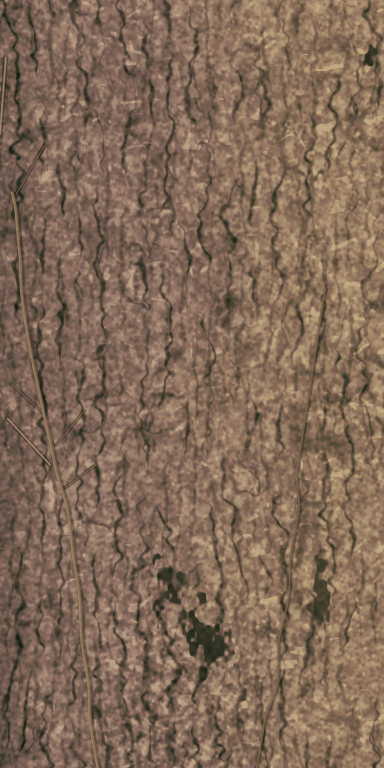
Write a Shadertoy shader that draws this texture.

```glsl
// Weathered tree bark with broken vertical cracks, dark moss and thin dry vines.
#define CRACK_COLUMNS 17.0
#define CRACK_WIDTH 0.0052
#define CRACK_DEPTH 0.23
#define GRAIN_CONTRAST 0.19
#define FLECK_AMOUNT 0.13
#define VINE_WIDTH 0.0048
#define BARK_DARK vec3(0.31, 0.28, 0.22)
#define BARK_MID vec3(0.51, 0.41, 0.35)
#define BARK_LIGHT vec3(0.74, 0.66, 0.53)
#define VINE_COLOR vec3(0.58, 0.48, 0.36)
#define TWIG_COLOR vec3(0.70, 0.60, 0.46)

float hash(vec2 p) {
    return fract(sin(dot(p, vec2(127.1, 311.7))) * 43758.5);
}

float noise(vec2 p) {
    vec2 i = floor(p), f = fract(p);
    f = f * f * (3.0 - 2.0 * f);
    return mix(mix(hash(i), hash(i + vec2(1, 0)), f.x),
               mix(hash(i + vec2(0, 1)), hash(i + vec2(1, 1)), f.x), f.y);
}

// Noise centred on zero
float wave(vec2 p) { return noise(p) - 0.5; }

// Turned lattice, so that the grain shows no rows
vec2 turn(vec2 p) { return vec2(0.8 * p.x - 0.6 * p.y, 0.6 * p.x + 0.8 * p.y); }

// Nearly straight vertical fissures, each broken into lengths
float fissures(vec2 p, float columns, float seed, float blur) {
    float x = p.x * columns + 1.1 * wave(p * vec2(4.0, 3.0) + seed)
            + 0.55 * wave(p * vec2(10.0, 17.0) + seed)
            + 0.38 * wave(p * vec2(30.0, 46.0) + seed);
    float d = abs(fract(x) - 0.5) / columns;
    float strength = smoothstep(0.22, 0.66, noise(vec2(floor(x) * 7.3 + seed, p.y * 8.0)));
    strength *= 0.45 + 1.1 * noise(p * vec2(40.0, 34.0) + seed);
    float w = CRACK_WIDTH * strength;
    return min(strength, 1.0) * (1.0 - smoothstep(w * 0.3, w + blur, d));
}

// Short jagged cross cracks along noise contours
float crossCracks(vec2 p, float blur) {
    vec2 q = p + 0.022 * vec2(wave(p * 42.0), wave(p * 42.0 + 9.0));
    float d = abs(wave(q * vec2(17.0, 12.0) + 4.0)) / 22.0;
    float mask = smoothstep(0.52, 0.75, noise(p * 14.0 + 21.0) + 0.08 * p.x * p.y);
    return mask * (1.0 - smoothstep(0.0005, 0.002 + blur, d));
}

// Ragged moss patch, drawn out downwards
float moss(vec2 p, vec2 center, vec2 radius) {
    float reach = length((p - center) / radius);
    float ragged = 1.7 * wave(p * vec2(40.0, 20.0)) + 1.5 * wave(p * vec2(90.0, 60.0));
    return smoothstep(0.1, 0.7, 0.9 - reach + ragged) * (1.0 - smoothstep(0.9, 1.7, reach));
}

float segment(vec2 p, vec2 a, vec2 b) {
    vec2 pa = p - a, ba = b - a;
    return length(pa - ba * clamp(dot(pa, ba) / dot(ba, ba), 0.0, 1.0));
}

// Rounded stem with a soft shadow
void drawStem(inout vec3 color, float d, float width, vec3 tint, float blur) {
    color *= 1.0 - 0.28 * (1.0 - smoothstep(width, width * 2.2, abs(d - width * 0.5)));
    float body = 1.0 - smoothstep(width - blur, width + blur * 0.5, abs(d));
    color = mix(color, tint * (1.0 - 0.25 * d / width), body * 0.85);
}

void mainImage(out vec4 fragColor, in vec2 fragCoord) {
    vec2 p = fragCoord / iResolution.xy * vec2(1.0, 2.0);
    float blur = 1.0 / iResolution.x;

    // Bark tone, darker at the left edge and warmer to the right
    float right = smoothstep(0.3, 0.85, p.x + 0.25 * wave(p * 4.0));
    float rough = smoothstep(0.5, 0.2, p.y) * smoothstep(0.2, 0.35, p.x) * smoothstep(0.75, 0.55, p.x);
    float tone = 0.54 + 0.04 * right - 0.08 * smoothstep(0.16, 0.0, p.x);
    tone += 0.05 * wave(p * vec2(7.0, 5.0)) + 0.07 * wave(turn(p) * 26.0);
    tone += GRAIN_CONTRAST * (1.0 + 0.4 * rough)
          * (0.9 * wave(turn(p) * 66.0) + wave(turn(turn(p)) * 125.0 + 5.0));

    // Pale flecks
    float fleck = noise(p * vec2(48.0, 55.0) + 2.0 * wave(p * 25.0) + 40.0);
    tone += FLECK_AMOUNT * smoothstep(0.78, 0.92, fleck) * (0.5 + noise(p * 6.0));

    // Cracks and moss
    float crack = fissures(p, CRACK_COLUMNS, 3.7, blur);
    crack = max(crack, 0.55 * fissures(p, CRACK_COLUMNS * 1.55, 18.2, blur));
    crack = max(crack, 0.7 * crossCracks(p, blur));
    tone -= CRACK_DEPTH * crack + 0.05 * fissures(p, CRACK_COLUMNS, 3.7, 0.010);
    float patches = moss(p, vec2(0.43, 0.46), vec2(0.045, 0.10));
    patches = max(patches, moss(p, vec2(0.54, 0.33), vec2(0.07, 0.12)));
    patches = max(patches, 0.8 * moss(p, vec2(0.84, 0.46), vec2(0.02, 0.13)));
    patches = max(patches, moss(p, vec2(0.965, 1.87), vec2(0.018, 0.06)));
    tone = mix(tone, 0.08 + 0.12 * noise(p * 70.0), 0.9 * patches);

    // Tone to colour; the darkest tones run on into green
    vec3 color = mix(BARK_DARK, BARK_MID, min((tone - 0.31) / 0.20, 1.0));
    color = mix(color, BARK_LIGHT, clamp((tone - 0.51) / 0.23, 0.0, 1.0));
    color *= mix(vec3(1.0, 0.965, 1.0), vec3(1.02, 1.0, 0.95), right);

    // Side twigs
    float twig = segment(p, vec2(0.13, 0.79), vec2(0.075, 0.85));
    twig = min(twig, segment(p, vec2(0.075, 0.85), vec2(0.02, 0.91)));
    twig = min(twig, segment(p, vec2(0.0, 1.65), vec2(0.015, 1.85)));
    drawStem(color, twig, VINE_WIDTH * 0.65, TWIG_COLOR, blur);
    float branch = segment(p, vec2(0.145, 0.84), vec2(0.22, 0.93));
    branch = min(branch, segment(p, vec2(0.17, 0.73), vec2(0.25, 0.79)));
    branch = min(branch, segment(p, vec2(0.117, 0.92), vec2(0.03, 1.0)));
    branch = min(branch, segment(p, vec2(0.04, 1.49), vec2(0.115, 1.62)));
    drawStem(color, branch, VINE_WIDTH * 0.5, VINE_COLOR * 0.88, blur);

    // Two long vines
    float wiggle = 0.014 * wave(vec2(p.y * 9.0, 2.0));
    float leftVine = p.x - (0.27 - 0.163 * p.y + 0.012 * sin(6.0 * p.y - 2.3) + wiggle);
    float rightVine = p.x - (0.68 + 0.135 * p.y + 2.0 * wiggle);
    drawStem(color, leftVine + 9.0 * step(1.5, p.y), VINE_WIDTH, VINE_COLOR, blur);
    drawStem(color, rightVine + 9.0 * step(1.25, p.y), VINE_WIDTH * 0.7, VINE_COLOR * 0.82, blur);

    fragColor = vec4(clamp(color, 0.0, 1.0), 1.0);
}
```
